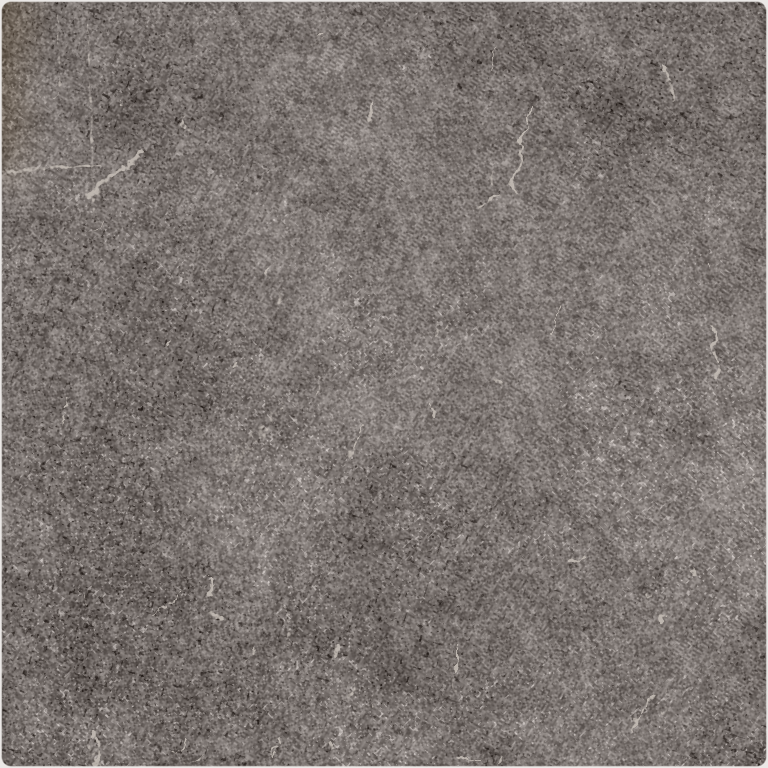
Reproduce this texture procedurally as a WebGL 2 fragment shader.

```glsl
#version 300 es
precision highp float;

#define GRAIN_SCALE 390.0
#define GRAIN_CONTRAST 0.25
#define CLUMP_CONTRAST 0.09
#define MOTTLE_CONTRAST 0.17
#define PATCH_CONTRAST 0.18
#define SCRATCH_COUNT 80
#define SCRATCH_COLOR vec3(0.77, 0.74, 0.71)
#define STAIN_COLOR vec3(0.40, 0.35, 0.29)
#define MARGIN_COLOR vec3(0.92, 0.91, 0.90)
#define STONE_TONE 0.484
#define EDGE_INSET 0.0024
#define CORNER_RADIUS 0.012

uniform vec2 u_resolution;
out vec4 fragColor;

float hash(vec2 p) {
    return fract(sin(dot(p, vec2(127.1, 311.7))) * 43758.5453);
}

float noise(vec2 p) {
    vec2 i = floor(p);
    vec2 f = fract(p);
    f = f * f * (3.0 - 2.0 * f);
    return mix(mix(hash(i), hash(i + vec2(1, 0)), f.x),
               mix(hash(i + vec2(0, 1)), hash(i + vec2(1, 1)), f.x), f.y);
}

mat2 rotation(float angle) {
    float c = cos(angle);
    float s = sin(angle);
    return mat2(c, s, -s, c);
}

float fbm(vec2 p) {
    float sum = 0.0;
    float amplitude = 0.5;
    for (int i = 0; i < 4; i++) {
        sum += amplitude * noise(p);
        p = rotation(0.7) * p * 2.03 + 17.3;
        amplitude *= 0.5;
    }
    return sum / 0.9375;
}

// Soft line from a to b, thinning towards its far end
float stroke(vec2 p, vec2 a, vec2 b, float width) {
    vec2 ab = b - a;
    float t = clamp(dot(p - a, ab) / dot(ab, ab), 0.0, 1.0);
    float d = length(p - a - ab * t);
    return 1.0 - smoothstep(0.0, 1.0, d / (width * (1.0 - 0.5 * t)));
}

float roundedBox(vec2 p, vec2 halfSize, float radius) {
    vec2 q = abs(p) - halfSize + radius;
    return length(max(q, 0.0)) + min(max(q.x, q.y), 0.0) - radius;
}

// Chipped scratches and nicks, denser towards the bottom
float scratches(vec2 uv) {
    vec2 wobble = vec2(fbm(uv * 55.0), fbm(uv * 55.0 + 40.0)) - 0.5;
    vec2 p = uv + wobble * 0.026;
    float cover = 0.0;
    for (int i = 0; i < SCRATCH_COUNT; i++) {
        float id = float(i) + 1.0;
        vec2 start = vec2(hash(vec2(id, 1.0)), pow(hash(vec2(id, 2.0)), 1.5));
        float angle = 1.0 + 1.9 * (hash(vec2(id, 3.0)) - 0.5);
        float size = 0.005 + 0.055 * pow(hash(vec2(id, 4.0)), 3.0);
        float width = mix(0.004, 0.011, pow(hash(vec2(id, 5.0)), 2.0));
        float strength = mix(0.4, 1.0, hash(vec2(id, 6.0)));
        vec2 end = start + size * vec2(cos(angle), sin(angle));
        cover = max(cover, strength * stroke(p, start, end, width));
    }
    // Long scrapes near the upper left corner and a crack on the right
    vec2 q = uv + wobble * 0.006;
    cover = max(cover, 0.62 * stroke(q, vec2(0.122, 0.72), vec2(0.115, 0.97), 0.006));
    cover = max(cover, 0.50 * stroke(q, vec2(0.078, 0.87), vec2(0.075, 0.98), 0.006));
    cover = max(cover, 0.95 * stroke(p, vec2(0.12, 0.75), vec2(0.18, 0.80), 0.012));
    cover = max(cover, 0.75 * stroke(q, vec2(0.01, 0.777), vec2(0.13, 0.786), 0.007));
    cover = max(cover, 0.95 * stroke(p, vec2(0.67, 0.75), vec2(0.69, 0.86), 0.006));
    cover = max(cover, 0.55 * stroke(p, vec2(0.31, 0.40), vec2(0.37, 0.48), 0.022));
    float chips = 0.6 * noise(rotation(0.9) * uv * 310.0 + 9.0)
                + 0.4 * noise(rotation(0.4) * uv * 120.0);
    return 0.9 * smoothstep(0.0, 0.5, cover - 0.85 * chips);
}

void main() {
    vec2 uv = gl_FragCoord.xy / u_resolution;
    float pixel = 1.0 / min(u_resolution.x, u_resolution.y);

    // Fine grain over clumps, mottling and broad patches
    float patches = fbm(uv * 6.0 + 3.0);
    float tone = STONE_TONE;
    tone += GRAIN_CONTRAST * (noise(rotation(0.55) * uv * GRAIN_SCALE) - 0.5);
    tone += CLUMP_CONTRAST * (noise(rotation(1.1) * uv * GRAIN_SCALE * 0.57 + 31.0) - 0.5);
    tone += MOTTLE_CONTRAST * (fbm(uv * 38.0) - 0.5);
    tone += PATCH_CONTRAST * (patches - 0.5);

    // Dark pits, gathered in the darker patches
    float pits = 1.0 - smoothstep(0.08, 0.24, noise(rotation(0.3) * uv * 260.0 + 71.0));
    tone -= pits * mix(0.17, 0.07, smoothstep(0.3, 0.65, patches));

    // Pale flecks, more of them low down
    float fleckArea = smoothstep(0.4, 0.7, fbm(uv * 13.0 + 50.0) + 0.18 * (1.0 - 2.0 * uv.y));
    float flecks = smoothstep(0.72, 0.92, noise(rotation(0.8) * uv * 300.0 + 13.0));
    tone += flecks * mix(0.07, 0.18, fleckArea);

    vec3 color = vec3(tone, tone - 0.028, tone - 0.042);

    // Rusty stain fading out along the upper left side
    float stain = (1.0 - smoothstep(0.0, 0.075, uv.x + 0.06 * (patches - 0.5)))
                * smoothstep(0.72, 0.86, uv.y + 0.1 * (patches - 0.5));
    color = mix(color, STAIN_COLOR + 0.8 * (tone - STONE_TONE), 0.65 * stain);

    color = mix(color, SCRATCH_COLOR, scratches(uv));

    // Worn slab edge against the pale margin
    float edge = roundedBox(uv - 0.5, vec2(0.5 - EDGE_INSET), CORNER_RADIUS);
    color -= 0.02 * smoothstep(-0.008, -0.001, edge);
    color = mix(color, MARGIN_COLOR, smoothstep(-pixel, pixel, edge));

    fragColor = vec4(clamp(color, 0.0, 1.0), 1.0);
}
```
